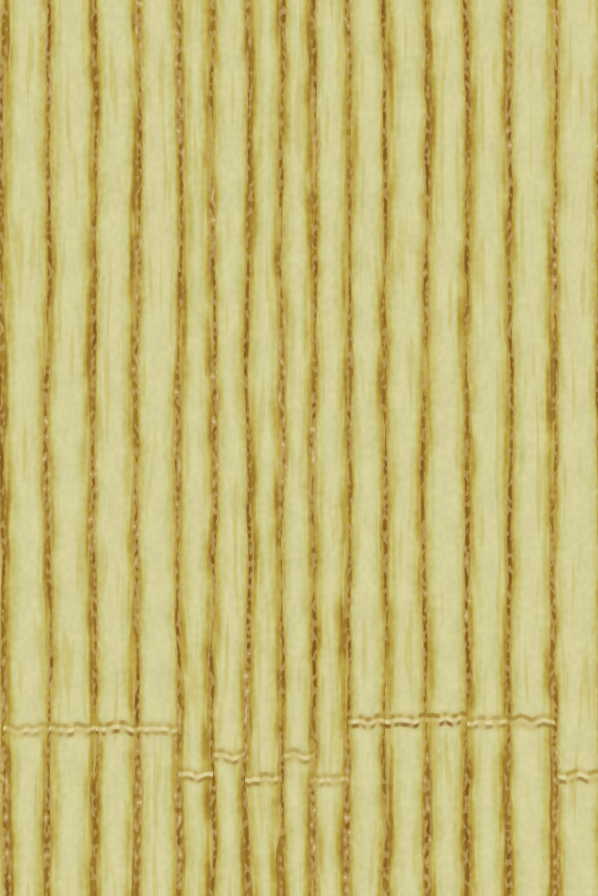
Give the GLSL for this texture, as a Shadertoy shader.

```glsl
const float CANES = 15.0;
const float TAU = 6.2831853;

const vec3 PALE  = vec3(0.835, 0.815, 0.605);
const vec3 CREAM = vec3(0.80, 0.78, 0.52);
const vec3 STRAW = vec3(0.78, 0.73, 0.41);
const vec3 AMBER = vec3(0.72, 0.62, 0.25);
const vec3 BROWN = vec3(0.62, 0.48, 0.18);
const vec3 UMBER = vec3(0.50, 0.33, 0.12);
const vec3 TAN   = vec3(0.74, 0.63, 0.38);
const vec3 GLINT = vec3(0.90, 0.86, 0.68);

float hash(float n) {
    return fract(sin(n * 127.1 + 3.7) * 4375.85);
}

vec2 gradient(vec2 cell) {
    float angle = TAU * fract(sin(dot(cell, vec2(127.1, 311.7))) * 4375.85);
    return vec2(cos(angle), sin(angle));
}

// Gradient noise, roughly -1 to 1
float noise(vec2 p) {
    vec2 i = floor(p), f = p - i;
    vec2 u = f * f * f * (f * (f * 6.0 - 15.0) + 10.0);
    vec2 e = vec2(0.0, 1.0);
    float low  = mix(dot(gradient(i), f), dot(gradient(i + e.yx), f - e.yx), u.x);
    float high = mix(dot(gradient(i + e.xy), f - e.xy), dot(gradient(i + e.yy), f - e.yy), u.x);
    return 1.4 * mix(low, high, u.y);
}

// Horizontal position of a seam between canes, wandering with height
float seamX(float index, float y) {
    float id = mod(index, CANES);
    float base = index / CANES + 0.005 + 0.027 * sin(TAU * index / CANES);
    base -= 0.007 * smoothstep(3.0, 6.0, id) * smoothstep(11.0, 9.0, id);
    float bend = 0.008 * noise(vec2(id * 7.31 + 0.4, y * 3.0));
    float kink = 0.003 * noise(vec2(id * 5.17 + 0.6, y * 21.0));
    return base + bend + kink;
}

// Joint height: stepped groups, the low group alternating
float jointY(float id) {
    bool isLow = (id > 3.5 && id < 8.5) || id > 13.5;
    float low = 0.132 + 0.026 * mod(id, 2.0);
    float high = id < 3.5 ? 0.185 : 0.196;
    return (isLow ? low : high) + 0.008 * (hash(id) - 0.5);
}

// Colour ramp from the seam (d = 0) to the crown of a cane
vec3 caneRamp(float d) {
    vec3 c = mix(BROWN, AMBER, smoothstep(0.001, 0.006, d));
    c = mix(c, STRAW, smoothstep(0.005, 0.012, d));
    c = mix(c, CREAM, smoothstep(0.010, 0.018, d));
    return mix(c, PALE, smoothstep(0.015, 0.027, d));
}

// Soft band of given half width
float band(float d, float halfWidth) {
    return 1.0 - smoothstep(halfWidth * 0.3, halfWidth * 1.7, abs(d));
}

void mainImage(out vec4 fragColor, in vec2 fragCoord) {
    vec2 uv = fragCoord / iResolution.xy;

    // Find the cane holding this point
    float cane = -1.0, left = seamX(-1.0, uv.y), right = seamX(0.0, uv.y);
    for (float i = 0.0; i < CANES; i++) {
        if (uv.x < right) break;
        cane = i;
        left = right;
        right = seamX(i + 1.0, uv.y);
    }
    float id = mod(cane + CANES, CANES);
    float across = (uv.x - left) / (right - left);
    bool nearLeft = across < 0.5;
    float seam = nearLeft ? id : mod(id + 1.0, CANES);
    float gap = min(uv.x - left, right - uv.x);

    // Joint profile and the taper below it
    float rise = uv.y - jointY(id) - 0.004 * noise(vec2(uv.x * 50.0, id * 3.3));
    float taper = smoothstep(0.005, -0.08, rise) * 0.003;
    float flare = band(rise, 0.016) * 0.003;

    // Grain: long streaks, blotches and fine mottling
    float streak = noise(vec2(uv.x * 75.0, uv.y * 9.0 + id * 3.1));
    float thread = noise(vec2(uv.x * 140.0 + 5.0, uv.y * 22.0));
    float blotch = noise(vec2(uv.x * 38.0, uv.y * 30.0) + 9.2);
    float mottle = noise(vec2(uv.x * 115.0, uv.y * 130.0));

    // One flank of each seam is broader, changing along its length
    float lean = hash(seam + 20.0) - 0.5 + 0.7 * noise(vec2(seam * 2.9 + 0.2, uv.y * 4.0));
    float side = (nearLeft ? 1.0 : -1.0) * lean * 0.009;
    float d = gap - taper + flare + 0.001 + side * smoothstep(0.0, 0.009, gap);
    d += 0.005 * streak + 0.003 * thread + 0.003 * blotch + 0.0012 * mottle;
    vec3 color = caneRamp(d);
    color = mix(color, STRAW, 0.65 * smoothstep(0.2, 0.65, streak + 0.3 * thread));
    color = mix(color, PALE, 0.35 * smoothstep(0.15, 0.6, thread) * smoothstep(0.004, 0.010, gap));
    color *= 1.0 + 0.02 * blotch + 0.025 * mottle;

    // Seam core: dark stretches fading in and out
    float depth = noise(vec2(seam * 3.7 + 0.3, uv.y * 9.0));
    float chip = noise(vec2(seam * 6.1 + 0.5, uv.y * 55.0));
    float core = band(gap, 0.0024 + 0.001 * depth);
    color = mix(color, UMBER, core * clamp(0.38 + 0.8 * depth + 0.5 * chip, 0.0, 0.85));

    // Worn tan patches and bright flecks where the seam is rough
    float rough = smoothstep(-0.15, 0.35, noise(vec2(seam * 4.3 + 0.7, uv.y * 5.0)));
    float grit = noise(vec2(uv.x * 125.0, uv.y * 120.0) + 31.0);
    float edge = band(gap - 0.002, 0.005);
    color = mix(color, TAN, 0.75 * edge * smoothstep(-0.1, 0.4, grit + 0.3 * rough));
    color = mix(color, GLINT, 0.5 * rough * edge * smoothstep(0.3, 0.7, grit));

    // Joint: ragged pale ridge with broken brown shadows
    float wear = smoothstep(-0.4, 0.5, noise(vec2(uv.x * 85.0, id * 2.3 + 0.4)));
    float stain = 0.25 + 0.55 * hash(id + 40.0);
    color = mix(color, AMBER, 0.4 * band(rise, 0.008));
    color = mix(color, BROWN, stain * (1.0 - wear) * band(rise - 0.005, 0.0025));
    color = mix(color, UMBER, stain * wear * band(rise + 0.0045, 0.0025));
    color = mix(color, GLINT, (0.2 + 0.6 * wear) * band(rise, 0.0024));

    fragColor = vec4(clamp(color, 0.0, 1.0), 1.0);
}
```
